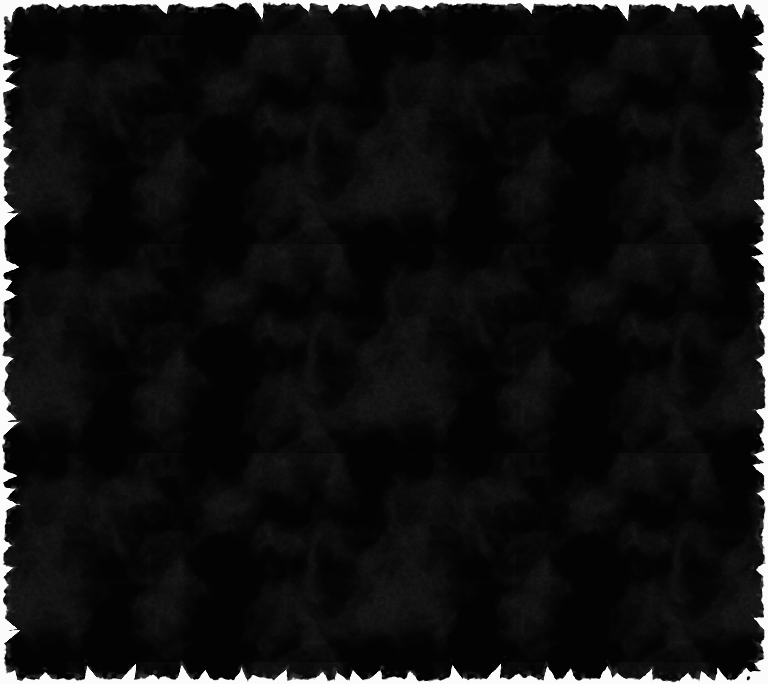
This texture is drawn by a Shadertoy shader. Its source:

```glsl
// Soot-black mottled cloth, tiled two across and three down, with a torn edge on white.

// Lengths are in canvas heights.
const vec2  TILE_SIZE   = vec2(0.534, 0.3055);
const vec2  TILE_ORIGIN = vec2(0.015, 0.032);
const vec2  CLOUD_CELLS = vec2(7.0, 4.0);     // coarsest noise cells per tile
const vec2  GRAIN_CELLS = vec2(230.0, 132.0);
const vec2  LOBE_CELLS  = vec2(19.0, 11.0);   // torn lobes per tile side
const float EDGE_INSET  = 0.003;
const float EDGE_WAVE   = 0.006;
const float EDGE_FRAY   = 0.006;
const float NOTCH_DEPTH = 0.023;
const float NOTCH_WIDTH = 0.34;               // in lobe cells
const float NOTCH_LEAN  = 40.0;
const float CORNER      = 0.025;
const float FRINGE      = 0.013;
const vec3  PAPER       = vec3(0.985);
const vec3  SOOT        = vec3(0.010);
const vec3  ASH         = vec3(0.080);
const vec3  FRINGE_GREY = vec3(0.20);

float hash(vec2 p) {
    vec3 q = fract(p.xyx * vec3(0.1031, 0.1030, 0.0973));
    q += dot(q, q.yzx + 33.33);
    return fract((q.x + q.y) * q.z);
}

// Value noise that wraps after the given number of cells.
float noise(vec2 p, vec2 period) {
    vec2 i = floor(p), f = fract(p);
    vec2 a = mod(i, period), b = mod(i + 1.0, period);
    f = f * f * (3.0 - 2.0 * f);
    return mix(mix(hash(a), hash(vec2(b.x, a.y)), f.x),
               mix(hash(vec2(a.x, b.y)), hash(b), f.x), f.y);
}

float fbm(vec2 tile, vec2 cells) {
    float sum = 0.0, gain = 0.5;
    for (int i = 0; i < 5; i++) {
        sum += gain * noise(tile * cells + 0.37 * float(i), cells);
        cells *= 2.0;
        gain *= 0.54;
    }
    return sum / 1.04;
}

// Depth of the tear at a place along one side; it repeats with the tiles.
float tear(float along, float depth, float cells, float seed) {
    float x = along * cells, cut = 0.0;
    for (int j = -1; j <= 2; j++) {
        float k = floor(x) + float(j);
        vec2 id = vec2(mod(k, cells), seed);
        float place = k + 0.7 * (hash(id) - 0.5);
        float lean = NOTCH_LEAN * depth * (hash(id + 17.0) - 0.5);
        float size = hash(id + 41.0);
        float notch = max(0.0, 1.0 - abs(x - place - lean) / NOTCH_WIDTH);
        cut = max(cut, NOTCH_DEPTH * size * size * notch);
    }
    float wave = noise(vec2(x * 0.9, seed + 0.5), vec2(4096.0));
    return EDGE_INSET + EDGE_WAVE * wave * wave + cut;
}

// Cloth brightness: smoky patches, one pale bloom, one dark oval, seams and grain.
float clothTone(vec2 p, vec2 tile) {
    vec2 uv = fract(tile);
    vec2 warp = vec2(fbm(uv, CLOUD_CELLS * 2.0), fbm(uv + 0.43, CLOUD_CELLS * 2.0)) - 0.5;
    vec2 q = uv + 0.14 * warp * vec2(0.6, 1.0);
    float cloud = fbm(q, CLOUD_CELLS);

    vec2 bloom = (q - vec2(0.63, 0.80)) * TILE_SIZE / 0.048;
    vec2 oval = (q - vec2(0.35, 0.55)) * TILE_SIZE / vec2(0.018, 0.045);
    cloud += 0.14 * exp(-dot(bloom, bloom)) - 0.12 * exp(-dot(oval, oval));

    // Darker foot of each tile, and faint tonal steps where pieces join.
    cloud -= 0.09 * smoothstep(0.16, 0.03, uv.y);
    cloud += 0.035 * smoothstep(0.26, 0.385, uv.x) * step(uv.x, 0.385);
    cloud += 0.05 * (noise(p * 4.0, vec2(512.0)) - 0.5);

    float tone = smoothstep(0.33, 0.76, cloud);
    float seam = smoothstep(0.0022, 0.0, uv.y * TILE_SIZE.y);
    seam *= smoothstep(0.35, 0.7, noise(uv * vec2(12.0, 1.0), vec2(12.0, 1.0)));
    float grain = noise(uv * GRAIN_CELLS, GRAIN_CELLS);
    grain = mix(grain, noise(uv * GRAIN_CELLS * 0.4, GRAIN_CELLS * 0.4), 0.4);
    return tone * (0.65 + 0.7 * grain) * (1.0 - 0.7 * seam);
}

void mainImage(out vec4 fragColor, in vec2 fragCoord) {
    float pixel = 1.0 / iResolution.y;
    vec2 p = fragCoord * pixel;
    vec2 size = iResolution.xy * pixel;
    vec2 tile = (p - TILE_ORIGIN) / TILE_SIZE;

    // Distance inside the torn outline, with softened corners.
    vec2 side = step(0.5 * size, p);
    vec2 depth = min(p, size - p);
    vec2 inside = depth - vec2(tear(tile.y, depth.x, LOBE_CELLS.y, 3.0 + 5.0 * side.x),
                               tear(tile.x, depth.y, LOBE_CELLS.x, 19.0 + 5.0 * side.y));
    float fray = 0.6 * noise(p * 130.0, vec2(4096.0)) + 0.4 * noise(p * 320.0, vec2(4096.0));
    float inner = CORNER - length(max(CORNER - inside, 0.0)) - EDGE_FRAY * (fray - 0.15);

    // Cloth, grey wisps along the edge, then the white ground.
    vec3 color = mix(SOOT, ASH, clothTone(p, tile));
    float wisp = smoothstep(0.48, 0.75, noise(p * vec2(150.0, 170.0) + 9.0, vec2(4096.0)));
    color = mix(color, FRINGE_GREY, wisp * smoothstep(FRINGE, 0.0, inner));
    color = mix(PAPER, color, smoothstep(-pixel, pixel, inner));
    fragColor = vec4(color, 1.0);
}
```
